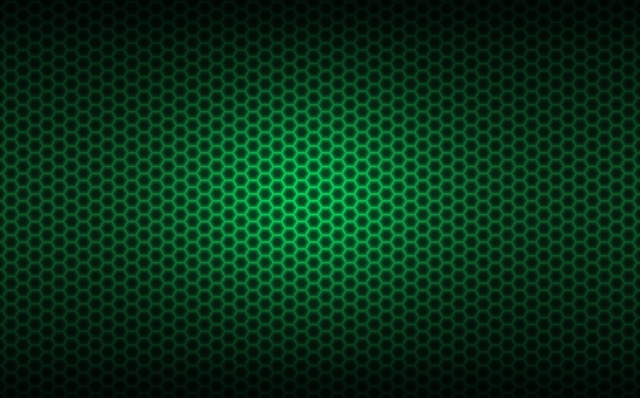
Reproduce this background procedurally as a Shadertoy shader.

```glsl
// A dark green honeycomb mesh lit from behind by a soft oval glow.
// Cells come from two interleaved lattices; the light is the sum of
// a wide horizontal band and a brighter oval near the centre.

#define COLUMN_STEP 0.03044
#define ROW_STEP 0.0345
#define MESH_ORIGIN vec2(-0.0157, -0.0565)
#define GLOW_CENTRE vec2(-0.035, 0.005)
#define GLOW_RADII vec2(0.33, 0.27)
#define BAND_HEIGHT 0.32
#define LINE_WIDTH 0.035
#define GRAIN 0.10

const float SQRT3 = 1.7320508;
const vec3 GLOW_GREEN = vec3(0.035, 1.0, 0.43);
const vec3 DIM_GREEN = vec3(0.15, 1.0, 0.46);
const vec3 LINE_TINT = vec3(0.40, 1.0, 0.66);

float hash(vec2 p) {
    return fract(sin(dot(p, vec2(127.1, 311.7))) * 43758.5453);
}

// Offset from the nearest cell centre; rows are one unit apart.
vec2 cellOffset(vec2 p) {
    vec2 period = vec2(SQRT3, 1.0);
    vec2 a = mod(p + 0.5 * period, period) - 0.5 * period;
    vec2 b = mod(p, period) - 0.5 * period;
    return dot(a, a) < dot(b, b) ? a : b;
}

// Distance to the cell wall: 0 on the wall, 0.5 at the centre.
float wallDistance(vec2 q) {
    q = abs(q);
    return 0.5 - max(q.y, dot(q, vec2(0.5 * SQRT3, 0.5)));
}

void mainImage(out vec4 fragColor, in vec2 fragCoord) {
    vec2 p = (fragCoord - 0.5 * iResolution.xy) / iResolution.y;

    // Light behind the mesh
    vec2 g = (p - GLOW_CENTRE) / GLOW_RADII;
    float glow = exp(-dot(g, g));
    float band = exp(-pow(abs(p.y / BAND_HEIGHT), 2.0));
    float light = 0.055 + 0.145 * band + 0.29 * glow;

    // Honeycomb
    vec2 mesh = (p - MESH_ORIGIN) / vec2(2.0 * COLUMN_STEP / SQRT3, ROW_STEP);
    vec2 q = cellOffset(mesh);
    float d = wallDistance(q);
    float pixel = 1.0 / (iResolution.y * ROW_STEP);
    float hollow = smoothstep(0.03, 0.34, d);
    float line = 1.0 - smoothstep(0.0, LINE_WIDTH + pixel, d);

    // Per-cell variation, kept inside the hollows
    float grain = hash(floor((mesh - q) * 4.0 + 0.5)) - 0.5;
    float shade = mix(1.25, 0.55, hollow) * (1.0 + GRAIN * grain * hollow);

    // Green walls with paler, thin outlines
    vec3 color = mix(DIM_GREEN, GLOW_GREEN, glow) * light * shade;
    color += LINE_TINT * line * (0.015 + 0.38 * light);

    // Darken the upper and lower margins
    color *= 1.0 - 0.4 * smoothstep(0.36, 0.5, abs(p.y));

    fragColor = vec4(color, 1.0);
}
```
